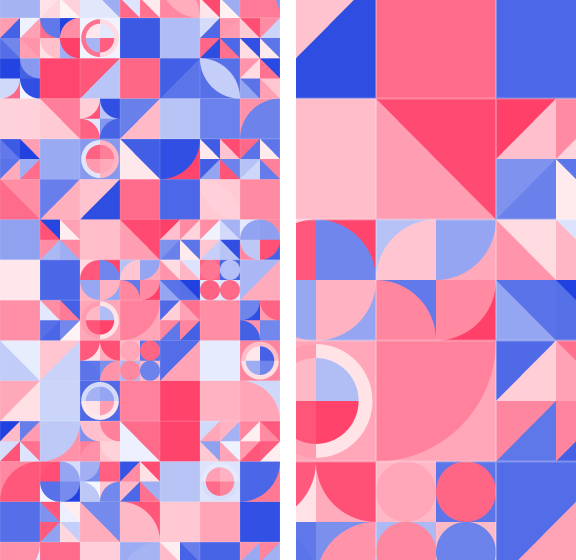
Left: the whole. Right: its middle third, enlarged.
A Shadertoy shader for this pattern:

```glsl
const vec2 GRID = vec2(7.0, 13.89);   // tiles across and down
const float FULL_ROWS = 13.0;         // whole rows, centred vertically
const float RING_OUTER = 0.47;
const float RING_INNER = 0.355;
const float SEAM_WIDTH = 0.008;
const int SAMPLES = 4;

float hash(vec2 id, float salt) {
    return fract(sin(dot(id, vec2(127.1, 311.7)) + salt * 74.7) * 43758.5453);
}

// Red or blue ink, thinned towards white by a random amount
vec3 inkColor(vec2 id, float salt) {
    float tint = hash(id, salt + 0.37);
    vec3 blue = mix(vec3(0.13, 0.26, 0.88), vec3(0.96, 0.97, 1.0), tint);
    vec3 red = mix(vec3(1.0, 0.25, 0.41), vec3(1.0, 0.97, 0.97), tint);
    return hash(id, salt) < 0.46 ? blue : red;
}

vec2 randomCorner(vec2 id) {
    return step(0.5, vec2(hash(id, 11.0), hash(id, 12.0)));
}

// Signed distances inside a unit tile, anchored at one of its corners
float triangleDist(vec2 p, vec2 corner) {
    vec2 d = abs(p - corner);
    return (d.x + d.y - 1.0) * 0.7071;
}

float discDist(vec2 p, vec2 center, float radius) {
    return length(p - center) - radius;
}

float leafDist(vec2 p, vec2 corner) {
    return max(discDist(p, corner, 1.0), discDist(p, 1.0 - corner, 1.0));
}

vec3 twoTone(float dist, vec2 id) {
    return dist < 0.0 ? inkColor(id, 1.0) : inkColor(id, 2.0);
}

// Four quarter tiles holding triangles, quarter discs or dots
vec3 quarteredTile(vec2 p, vec2 id, float kind) {
    vec2 quadrant = floor(p * 2.0);
    vec2 q = fract(p * 2.0);
    vec2 subId = id * 2.0 + quadrant + 50.0;
    vec2 corner = randomCorner(subId);

    if (kind < 0.50) return twoTone(triangleDist(q, corner), subId);
    if (kind < 0.92) {
        // Discs meet in the middle, leave a star, or turn freely
        float turn = hash(id, 21.0);
        if (turn < 0.35) corner = 1.0 - quadrant;
        else if (turn < 0.65) corner = quadrant;
        return twoTone(discDist(q, corner, 1.0), subId);
    }
    return twoTone(discDist(q, vec2(0.5), 0.5), subId);
}

// Split ring around a disc of four coloured quadrants
vec3 ringTile(vec2 p, vec2 id) {
    float radius = length(p - 0.5);
    vec2 quadrant = floor(p * 2.0);
    if (radius > RING_OUTER) return inkColor(id, 3.0);
    if (radius > RING_INNER) {
        float side = hash(id, 22.0) < 0.5 ? quadrant.x : quadrant.y;
        return inkColor(id, 4.0 + side);
    }
    return inkColor(id * 2.0 + quadrant + 90.0, 6.0);
}

vec3 tileColor(vec2 p, vec2 id) {
    float kind = hash(id, 31.0);
    vec2 corner = randomCorner(id);
    if (kind < 0.30) return inkColor(id, 1.0);
    if (kind < 0.46) return twoTone(triangleDist(p, corner), id);
    if (kind < 0.57) return twoTone(discDist(p, corner, 1.0), id);
    if (kind < 0.61) return twoTone(leafDist(p, corner), id);
    if (kind < 0.68) return ringTile(p, id);
    return quarteredTile(p, id, hash(id, 32.0));
}

vec3 patternColor(vec2 uv) {
    vec2 grid = uv * GRID;
    grid.y += 0.5 * (FULL_ROWS - GRID.y) + 1.0;
    vec2 id = floor(grid);
    vec2 p = fract(grid);

    // Faint pale seam between tiles
    vec2 edge = min(p, 1.0 - p);
    float seam = step(min(edge.x, edge.y), SEAM_WIDTH);
    return mix(tileColor(p, id), vec3(0.95, 0.94, 0.98), 0.3 * seam);
}

void mainImage(out vec4 fragColor, in vec2 fragCoord) {
    // Average a sub-pixel grid to smooth every edge
    vec3 sum = vec3(0.0);
    for (int j = 0; j < SAMPLES; j++) {
        for (int i = 0; i < SAMPLES; i++) {
            vec2 offset = (vec2(i, j) + 0.5) / float(SAMPLES) - 0.5;
            sum += patternColor((fragCoord + offset) / iResolution.xy);
        }
    }
    fragColor = vec4(sum / float(SAMPLES * SAMPLES), 1.0);
}
```
